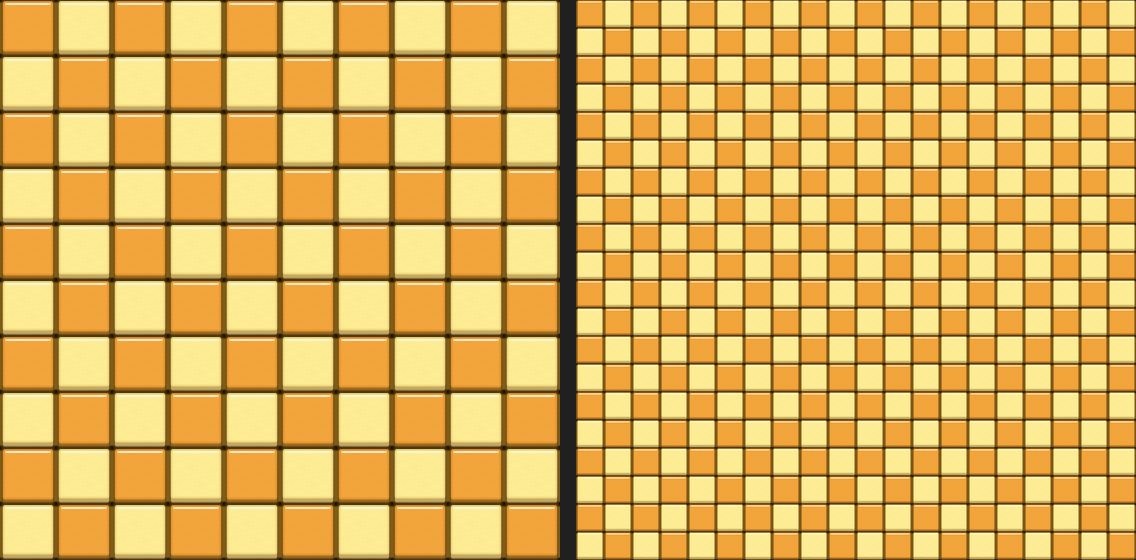
Left, the tile; right, the same tile 2 across and 2 down.
Reproduce this pattern procedurally as a WebGL 2 fragment shader.

```glsl
#version 300 es
precision highp float;
// A ten by ten checkerboard of glossy orange and cream tiles in brown grout.
// Each cell stacks rounded boxes: grout, shaded lower lip, face and highlight.
// Every cell has the same outline, so the board wraps on all four sides.

uniform vec2 u_resolution;
out vec4 fragColor;

float roundedBox(vec2 p, vec2 halfSize, float radius) {
    vec2 d = abs(p) - halfSize + radius;
    return length(max(d, 0.0)) + min(max(d.x, d.y), 0.0) - radius;
}

float coverage(float dist, float softness) {
    return 1.0 - smoothstep(-softness, softness, dist);
}

// Faint mottling from sines with whole periods per cell.
float mottle(vec2 p) {
    vec2 a = 6.2831853 * p;
    return sin(7.0 * a.x + 2.0 * sin(3.0 * a.y)) * sin(8.0 * a.y + 2.0 * sin(5.0 * a.x));
}

void main() {
    vec2 board = gl_FragCoord.xy / u_resolution * 10.0;
    vec2 cell = floor(board);
    vec2 p = fract(board);
    float pixel = 10.0 / min(u_resolution.x, u_resolution.y);
    float soft = max(0.011, 0.7 * pixel);
    float isOrange = mod(cell.x + cell.y, 2.0);

    // Grout: lighter core in the uprights, dark level lines, darkest crossings
    vec2 toLine = min(p, 1.0 - p);
    vec3 color = mix(vec3(0.50, 0.36, 0.09), vec3(0.36, 0.25, 0.06),
                     smoothstep(0.018, 0.050, toLine.x));
    color = mix(color, vec3(0.31, 0.22, 0.06), coverage(toLine.y - 0.022, 0.014));
    color = mix(color, vec3(0.13, 0.09, 0.02), 1.0 - smoothstep(0.015, 0.07, length(toLine)));

    // Lip: the shaded front edge below the face
    float body = roundedBox(p - vec2(0.5, 0.5025), vec2(0.452, 0.4775), 0.045);
    vec3 lipColor = mix(vec3(0.76, 0.66, 0.38), vec3(0.62, 0.41, 0.12), isOrange);
    lipColor *= mix(0.82, 1.0, smoothstep(0.025, 0.055, p.y));
    color = mix(color, lipColor, coverage(body, soft));

    // Face: flat colour, slightly deeper towards the rim
    float lipTop = mix(0.098, 0.080, isOrange);
    float face = roundedBox(p - vec2(0.5, 0.5 * (0.978 + lipTop)),
                            vec2(0.450, 0.5 * (0.978 - lipTop)), 0.045);
    vec3 faceColor = mix(vec3(0.99, 0.925, 0.58), vec3(0.945, 0.645, 0.23), isOrange);
    vec3 rimColor = mix(vec3(0.92, 0.82, 0.46), vec3(0.87, 0.56, 0.17), isOrange);
    faceColor = mix(faceColor, rimColor, 0.8 * smoothstep(-0.055, -0.005, face));
    faceColor *= 1.0 + 0.007 * mottle(p);
    color = mix(color, faceColor, coverage(face, soft));

    // Gloss: a thin bright bar under the top edge
    float gloss = roundedBox(p - vec2(0.5, 0.929), vec2(0.405, 0.018), 0.018);
    vec3 glossColor = mix(vec3(1.0, 0.97, 0.83), vec3(1.0, 0.93, 0.80), isOrange);
    color = mix(color, glossColor, 0.95 * coverage(gloss, soft));

    fragColor = vec4(color, 1.0);
}
```
